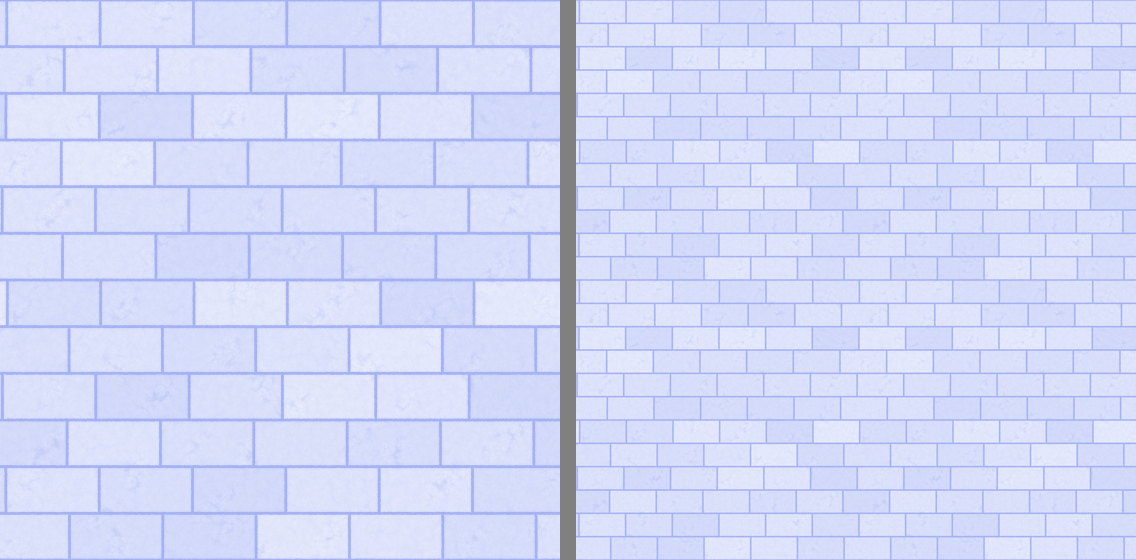
Left, the tile; right, the same tile 2 across and 2 down.
Give the GLSL for this texture, as a WebGL 1 fragment shader.

```glsl
precision highp float;

uniform vec2 u_resolution;

const float TAU = 6.2831853;

float hash(vec2 p) {
    p = fract(p * vec2(0.1731, 0.2917) + 0.137);
    p += dot(p, p.yx + 19.19);
    return fract((p.x + p.y) * p.x * 37.31);
}

// Distance to the nearest scattered point, wrapping after n cells
float cellular(vec2 st, float n) {
    vec2 p = st * n;
    vec2 base = floor(p);
    float nearest = 2.0;
    for (int j = -1; j <= 1; j++) {
        for (int i = -1; i <= 1; i++) {
            vec2 cell = base + vec2(float(i), float(j));
            vec2 id = mod(cell, n);
            vec2 point = cell + vec2(hash(id), hash(id + 61.7));
            nearest = min(nearest, distance(p, point));
        }
    }
    return nearest;
}

// Broad cloudiness from whole-number waves
float clouds(vec2 st) {
    vec2 a = st * TAU;
    float s = sin(a.x * 5.0 + 2.0 * sin(a.y * 3.0));
    s += sin(a.y * 7.0 + 2.0 * sin(a.x * 4.0 + 1.0));
    s += sin(a.x * 11.0 - a.y * 9.0 + 1.5 * sin(a.y * 6.0));
    return s / 3.0;
}

void main() {
    vec2 st = gl_FragCoord.xy / u_resolution;

    // Surface grain
    vec2 warped = st + 0.003 * sin(TAU * (st.yx * 23.0 + 2.0 * sin(TAU * st * 3.0) / TAU));
    float coarse = cellular(warped, 58.0) - 0.45;
    float medium = cellular(warped, 117.0) - 0.45;
    float fine = cellular(st, 236.0) - 0.45;
    float grain = 0.4 * coarse + 0.35 * medium + 0.4 * fine;

    // Staggered courses, each with a slightly irregular shift
    float row = floor(st.y * 12.0);
    float odd = mod(row, 2.0);
    float jitter = hash(vec2(row, 8.3)) - 0.5;
    float shift = mix(0.69 + 0.12 * jitter, 0.05 + 0.07 * jitter, odd);
    vec2 wall = vec2(st.x * 6.0 - shift, st.y * 12.0);
    vec2 brick = vec2(mod(floor(wall.x), 6.0), row);

    // Distance to the closest joint, in canvas units
    vec2 gap = (0.5 - abs(fract(wall) - 0.5)) / vec2(6.0, 12.0);
    float edge = min(gap.x, gap.y) + 0.0012 * fine + 0.0005 * medium;

    // Brick tone with mottling and patches of wear
    float tone = hash(brick + 3.7);
    vec3 color = mix(vec3(0.815, 0.845, 0.978), vec3(0.89, 0.908, 0.985), tone);
    float wear = smoothstep(0.1, 0.8, clouds(st));
    color -= vec3(0.045, 0.04, 0.01) * grain * (1.0 + wear);
    color -= vec3(0.03, 0.025, 0.004) * wear * smoothstep(0.05, 0.35, coarse + 0.4 * medium);
    color -= vec3(0.018, 0.016, 0.003) * (1.0 - smoothstep(0.002, 0.008, edge));

    // Soft joints
    float softness = max(0.0025, 1.2 / u_resolution.y);
    float joint = 1.0 - smoothstep(0.0012, 0.0012 + softness, edge);
    vec3 jointColor = vec3(0.645, 0.695, 0.95) - 0.03 * grain;
    gl_FragColor = vec4(mix(color, jointColor, joint), 1.0);
}
```
